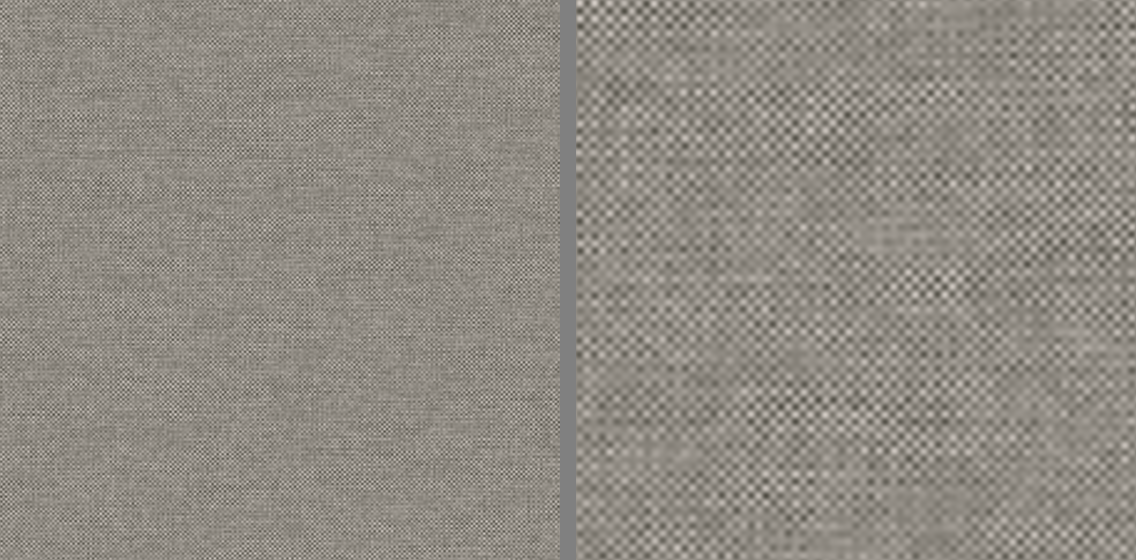
Left: the whole. Right: its middle third, enlarged.
Give the GLSL for this texture, as a WebGL 1 fragment shader.

```glsl
precision highp float;
// Plain-woven grey-beige cloth: a fine checker of over and under threads,
// 225 threads across, that fades in patches into faint weft and warp lines.
// Stretched value noise adds uneven yarn, and cell noise adds fine grain.

uniform vec2 u_resolution;

const float PI = 3.14159265;
const float THREADS = 225.0;

float hash(vec2 p) {
  vec3 q = fract(vec3(p.xyx) * vec3(0.1031, 0.1030, 0.0973));
  q += dot(q, q.yzx + 33.33);
  return fract((q.x + q.y) * q.z);
}

// Value noise centred on zero, from -0.5 to 0.5
float noise(vec2 p) {
  vec2 cell = floor(p);
  vec2 f = fract(p);
  f = f * f * (3.0 - 2.0 * f);
  float low = mix(hash(cell), hash(cell + vec2(1.0, 0.0)), f.x);
  float high = mix(hash(cell + vec2(0.0, 1.0)), hash(cell + vec2(1.0, 1.0)), f.x);
  return mix(low, high, f.y) - 0.5;
}

// Alternating threads along each axis, with a slight drift in their spacing
vec2 threadWaves(vec2 uv) {
  vec2 drift = vec2(noise(uv * vec2(18.0, 50.0) + 7.0),
                    noise(uv * vec2(12.0, 40.0) + 91.0));
  return sin(PI * (uv * THREADS + 0.4 * drift));
}

void main() {
  vec2 uv = gl_FragCoord.xy / min(u_resolution.x, u_resolution.y);
  vec2 waves = threadWaves(uv);

  // Checker that stands out or flattens in wide patches
  float patches = noise(uv * vec2(13.0, 38.0) + 31.0)
                + 0.8 * noise(uv * vec2(45.0, 100.0) + 57.0);
  float contrast = 0.112 * clamp(0.95 + 1.2 * patches, 0.15, 1.7);
  float checker = contrast * waves.x * waves.y;

  // Ribbed runs where neighbouring threads differ, then uneven yarn
  float ribs = 0.09 * waves.y * noise(uv * vec2(15.0, 60.0) + 113.0)
             + 0.06 * waves.x * noise(uv * vec2(50.0, 25.0) + 137.0);
  float weft = 0.05 * noise(uv * vec2(22.0, THREADS) + 13.0);
  float warp = 0.025 * noise(uv * vec2(THREADS, 30.0) + 71.0);
  float grain = 0.11 * noise(uv * THREADS + 0.5);

  float tone = 0.564 + checker + ribs + weft + warp + grain;

  vec3 shadow = vec3(0.48, 0.464, 0.431);
  vec3 highlight = vec3(0.63, 0.609, 0.579);
  vec3 cloth = mix(shadow, highlight, (tone - 0.48) / 0.15);
  gl_FragColor = vec4(clamp(cloth, 0.0, 1.0), 1.0);
}
```
